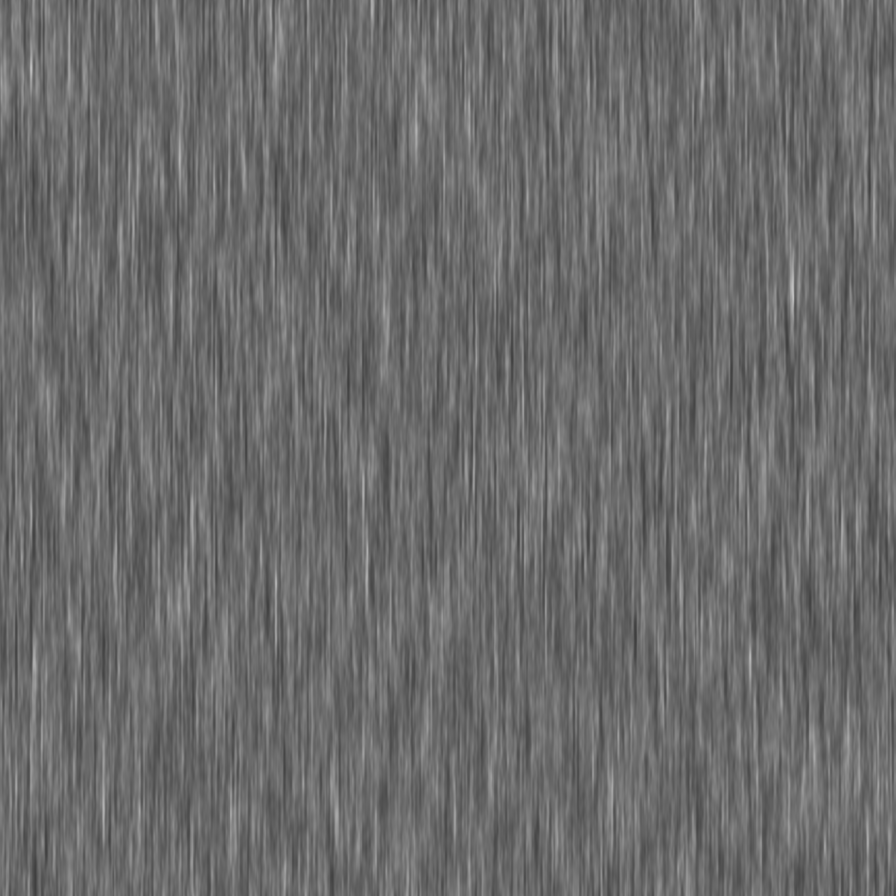
Give the GLSL for this texture, as a Shadertoy shader.

```glsl
// Brushed dark steel: fine vertical streaks in neutral grey.
// Each narrow column carries its own gradient noise along y, shifted at random
// so that streak ends never line up; several column widths are summed.

// Integer hash of a cell and a layer seed, from -1 to 1.
float hash(ivec2 cell, int seed) {
    uint h = uint(cell.x) * 374761393u + uint(cell.y) * 668265263u + uint(seed) * 974711u;
    h = (h ^ (h >> 15)) * 2246822519u;
    h = (h ^ (h >> 13)) * 3266489917u;
    h ^= h >> 16;
    return float(h >> 8) / 8388608.0 - 1.0;
}

float fade(float t) {
    return t * t * t * (t * (t * 6.0 - 15.0) + 10.0);
}

// One-dimensional gradient noise running along a single column.
float columnNoise(int column, float y, int seed) {
    y += 8.0 * hash(ivec2(column, 7919), seed);
    float row = floor(y);
    float t = y - row;
    float below = hash(ivec2(column, int(row)), seed) * t;
    float above = hash(ivec2(column, int(row) + 1), seed) * (t - 1.0);
    return mix(below, above, fade(t));
}

// Streaks blended smoothly from each column to the next.
float streaks(vec2 uv, vec2 cells, int seed) {
    vec2 p = uv * cells + 0.37;
    float column = floor(p.x);
    float left = columnNoise(int(column), p.y, seed);
    float right = columnNoise(int(column) + 1, p.y, seed);
    return mix(left, right, fade(p.x - column));
}

void mainImage(out vec4 fragColor, in vec2 fragCoord) {
    vec2 uv = fragCoord / iResolution.xy;

    // Main brush lines: long, medium and short
    float brush = 0.9 * streaks(uv, vec2(421.0, 5.0), 1);
    brush += 0.9 * streaks(uv, vec2(307.0, 8.0), 2);
    brush += 0.6 * streaks(uv, vec2(359.0, 20.0), 3);

    // Wider strokes, faint broad patches and fine grain
    brush += 0.3 * streaks(uv, vec2(149.0, 6.0), 4);
    brush += 0.12 * streaks(uv, vec2(37.0, 5.0), 5);
    brush += 0.32 * streaks(uv, vec2(433.0, 60.0), 6);

    // Glints rise slightly further above the base grey than grooves fall below
    float grey = 0.416 + 0.29 * brush + 0.09 * brush * brush;
    fragColor = vec4(vec3(clamp(grey, 0.0, 1.0)), 1.0);
}
```
